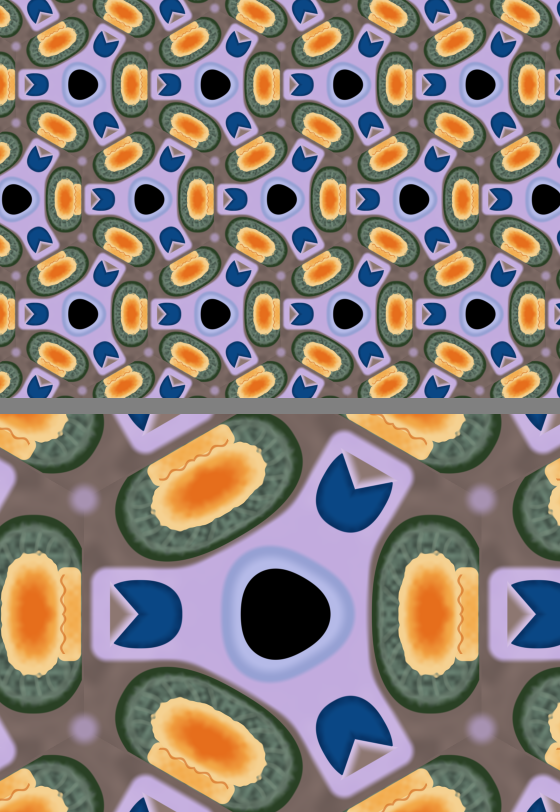
Top: the whole. Bottom: its middle third, enlarged.
Give the GLSL for this pattern, as a Shadertoy shader.

```glsl
// Kaleidoscope lattice: black hubs with lilac arms, blue tulips and orange-centred green pods.

const float PERIOD = 0.3328;                 // hub spacing, in canvas heights
const vec2  HUB_SHIFT = vec2(0.0024, -0.001);  // hub offset from the canvas centre
const float SECTOR = 2.0943951;              // one third of a turn
const vec2  ARM_DIR = vec2(0.5, 0.8660254);

// All lengths below are in lattice periods.
const float HUB_RADIUS = 0.113;
const float RING_RADIUS = 0.168;
const float ARM_LENGTH = 0.482;
const float ARM_WIDTH = 0.117;
const vec2  POD_CENTRE = vec2(0.372, 0.0);
const vec2  POD_SIZE = vec2(0.148, 0.250);
const vec2  YOLK_SIZE = vec2(0.080, 0.155);
const float POD_CUT = 0.494;

const vec3 TAUPE = vec3(0.46, 0.39, 0.37);
const vec3 LILAC = vec3(0.76, 0.67, 0.87);
const vec3 PALE_LILAC = vec3(0.83, 0.75, 0.90);
const vec3 PERIWINKLE = vec3(0.59, 0.63, 0.83);
const vec3 PALE_BLUE = vec3(0.71, 0.73, 0.91);
const vec3 BLUE = vec3(0.04, 0.28, 0.52);
const vec3 NAVY = vec3(0.02, 0.17, 0.36);
const vec3 POD_GREEN = vec3(0.34, 0.42, 0.37);
const vec3 POD_LIGHT = vec3(0.51, 0.58, 0.51);
const vec3 POD_DARK = vec3(0.16, 0.25, 0.14);
const vec3 CREAM = vec3(0.96, 0.82, 0.57);
const vec3 AMBER = vec3(0.95, 0.66, 0.28);
const vec3 ORANGE = vec3(0.90, 0.43, 0.11);

float hash(vec2 p) {
    return fract(sin(dot(p, vec2(127.1, 311.7))) * 43758.5453);
}

float noise(vec2 p) {
    vec2 i = floor(p), f = fract(p);
    f = f * f * (3.0 - 2.0 * f);
    return mix(mix(hash(i), hash(i + vec2(1, 0)), f.x),
               mix(hash(i + vec2(0, 1)), hash(i + vec2(1, 1)), f.x), f.y);
}

float boxDist(vec2 p, vec2 halfSize, float corner) {
    vec2 q = abs(p) - halfSize + corner;
    return length(max(q, 0.0)) + min(max(q.x, q.y), 0.0) - corner;
}

// Superellipse radius: 1 on the outline.
float ovalRadius(vec2 p, vec2 size) {
    vec2 q = pow(abs(p / size), vec2(2.4));
    return pow(q.x + q.y, 1.0 / 2.4);
}

float smoothMin(float a, float b, float k) {
    float h = max(k - abs(a - b), 0.0) / k;
    return min(a, b) - 0.25 * k * h * h;
}

float fill(float d, float w) { return 1.0 - smoothstep(-w, w, d); }

// Nearest hub of the hexagonal lattice becomes the origin.
vec2 hexCell(vec2 p) {
    vec2 s = vec2(1.0, 1.7320508);
    vec2 a = p - s * round(p / s);
    vec2 b = p - s * (floor(p / s) + 0.5);
    return dot(a, a) < dot(b, b) ? a : b;
}

vec3 pattern(vec2 p, float w) {
    // Fold the cell by its threefold turn and mirror
    p = hexCell(p);
    float r = length(p), angle = atan(p.y, p.x);
    float lobe = cos(3.0 * angle);
    angle = abs(angle - SECTOR * round(angle / SECTOR));
    p = r * vec2(cos(angle), sin(angle));
    vec2 arm = vec2(dot(p, ARM_DIR), abs(p.x * ARM_DIR.y - p.y * ARM_DIR.x));
    float grain = noise(p * 75.0), blotch = noise(p * 24.0);

    // Ground with a soft spot where three cells meet
    vec3 col = TAUPE * (0.92 + 0.16 * blotch);
    float spot = length(p - vec2(0.5, 0.2887));
    col = mix(col, mix(TAUPE, LILAC, 0.65), 1.0 - smoothstep(0.015, 0.05, spot));

    // Lilac arms
    float pod = ovalRadius(p - POD_CENTRE, POD_SIZE);
    float podDist = max((pod - 1.0) * 0.17, p.x - POD_CUT);
    float armDist = boxDist(arm - vec2(0.5 * ARM_LENGTH, 0.0), vec2(0.5 * ARM_LENGTH, ARM_WIDTH), 0.04);
    armDist = smoothMin(armDist, r - 0.225, 0.08);
    vec3 lilac = mix(LILAC, PALE_LILAC, 0.5 * blotch * smoothstep(0.15, 0.4, r));
    col = mix(col, lilac, fill(armDist, w + 0.008));
    col = mix(col, TAUPE, 0.75 * (1.0 - smoothstep(0.004, 0.022, podDist)));

    // Hub and its ring
    float ring = r - RING_RADIUS - 0.013 * lobe;
    col = mix(col, mix(PALE_BLUE, PERIWINKLE, smoothstep(-0.045, -0.012, ring)), fill(ring, w + 0.006));
    col = mix(col, vec3(0.0), fill(r - HUB_RADIUS - 0.007 * lobe, w));

    // Blue tulip with a shaded notch
    float tulip = (ovalRadius(arm - vec2(0.36, 0.0), vec2(0.107, 0.086)) - 1.0) * 0.09;
    tulip = max(tulip, arm.x - 0.425);
    float notch = (arm.y - 1.15 * (arm.x - 0.363)) * 0.66;
    vec3 notchCol = mix(TAUPE * 1.2, PALE_LILAC, smoothstep(-0.03, 0.0, notch));
    col = mix(col, notchCol, fill(max(notch, arm.x - 0.435), w));
    float petal = max(tulip, -notch);
    col = mix(col, mix(BLUE, NAVY, smoothstep(-0.025, 0.0, petal) * (0.5 + 0.5 * grain)), fill(petal, w));

    // Green pod with spokes, a pale growth ring and a dark rim
    vec2 v = (p - POD_CENTRE) / POD_SIZE;
    float spokes = smoothstep(0.8, 1.0, abs(sin(9.0 * atan(v.y, v.x) + 1.5 * blotch)));
    float growth = 1.0 - smoothstep(0.02, 0.07, abs(pod - 0.83 - 0.04 * blotch));
    vec3 skin = mix(POD_GREEN * (0.72 + 0.5 * grain), POD_LIGHT, 0.4 * max(spokes, growth));
    skin = mix(skin, POD_DARK, smoothstep(0.88, 0.98, pod + 0.05 * grain));
    col = mix(col, skin, fill(podDist, w));

    // Yolk: glowing oval plus the narrow strip along the cut
    float yolk = ovalRadius(p - POD_CENTRE, YOLK_SIZE) + 0.08 * (grain - 0.5);
    float strip = boxDist(p - vec2(0.462, 0.0), vec2(0.030, 0.118), 0.02);
    vec3 stripCol = mix(AMBER, CREAM, smoothstep(0.03, 0.11, p.y) * 0.6 + 0.4 * grain);
    col = mix(col, stripCol, fill(strip, w));
    vec3 glow = mix(ORANGE, AMBER, smoothstep(0.25, 0.72, yolk + 0.2 * (blotch - 0.5)));
    glow = mix(glow, CREAM, smoothstep(0.62, 0.9, yolk));
    col = mix(col, glow, fill((yolk - 1.0) * 0.1, w));
    float seam = abs(p.x - 0.447 - 0.005 * sin(p.y * 130.0));
    col = mix(col, ORANGE * 0.9, 0.6 * fill(seam - 0.003, w) * step(p.y, 0.1));
    return col;
}

void mainImage(out vec4 fragColor, in vec2 fragCoord) {
    float w = 0.6 / (iResolution.y * PERIOD);
    vec3 sum = vec3(0.0);
    // Four samples per pixel soften the cell borders
    for (int i = 0; i < 4; i++) {
        vec2 jitter = vec2(i & 1, i >> 1) * 0.5 - 0.25;
        vec2 uv = (fragCoord + jitter - 0.5 * iResolution.xy) / iResolution.y;
        sum += pattern((uv - HUB_SHIFT) / PERIOD, w);
    }
    fragColor = vec4(sum * 0.25, 1.0);
}
```
